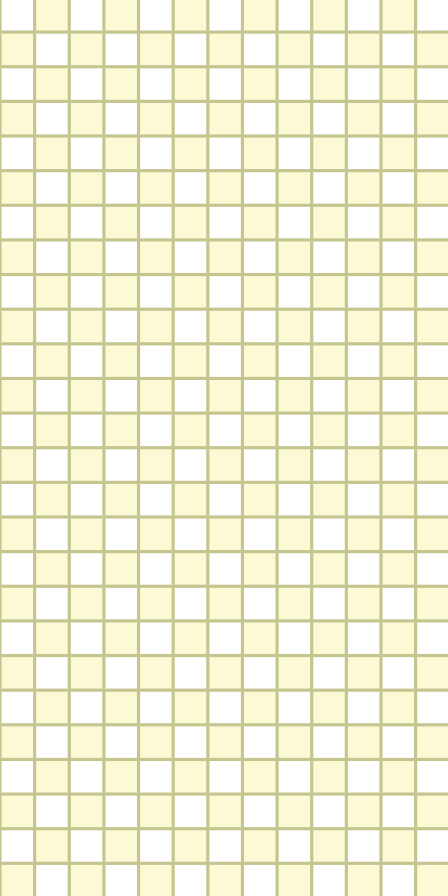
Give the GLSL for this pattern, as a Shadertoy shader.

```glsl
const vec3 CREAM = vec3(0.988, 0.976, 0.835);
const vec3 WHITE = vec3(1.0);
const vec3 GROUT = vec3(0.773, 0.773, 0.565);

const float CELLS_ACROSS = 12.935;
const float ROW_SHIFT = 0.057;   // part of a cell hidden below the lower edge
const float LINE_WIDTH = 0.092;  // as a share of one cell

// 0 on even cells, 1 on odd cells
float checker(vec2 cell) {
    return mod(cell.x + cell.y, 2.0);
}

// Smoothed coverage of lines centred on the cell borders
float gridLines(vec2 p, float width, float pixel) {
    vec2 borderDist = 0.5 - abs(fract(p) - 0.5);
    float d = min(borderDist.x, borderDist.y) - 0.5 * width;
    return clamp(0.5 - d / pixel, 0.0, 1.0);
}

void mainImage(out vec4 fragColor, in vec2 fragCoord) {
    // Square cells, measured by the canvas width
    float pixel = CELLS_ACROSS / iResolution.x;
    vec2 p = fragCoord * pixel + vec2(0.0, ROW_SHIFT);

    // Checked fill, then the grid over it
    vec3 color = mix(CREAM, WHITE, checker(floor(p)));
    color = mix(color, GROUT, gridLines(p, LINE_WIDTH, pixel));

    fragColor = vec4(color, 1.0);
}
```
